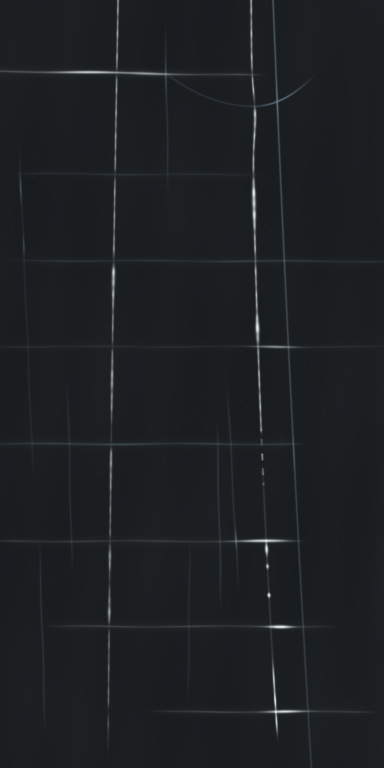
Reproduce this texture procedurally as a WebGL 1 fragment shader.

```glsl
precision highp float;
// Dark creased sheet: a warped grid of worn, glinting fold lines.
uniform vec2 u_resolution;

// Lengths are in canvas widths; y runs downward from the top, 0 to 2.
const vec3 SHEET = vec3(0.106, 0.118, 0.130);
const vec3 HAZE = vec3(0.36, 0.43, 0.47);
const vec3 GLINT = vec3(0.84, 0.88, 0.88);
const float MOTTLE = 0.005;
const float CORE_WIDTH = 0.0032;
const float HAIR_WIDTH = 0.0026;
const float GAP_WIDTH = 0.016;
const float DUST_CELL = 0.055;
const float DUST_GAIN = 0.14;

float hash(vec2 p) {
  return fract(sin(dot(p, vec2(127.1, 311.7))) * 4375.85);
}

float bump(float x, float center, float width) {
  float t = (x - center) / width;
  return exp(-t * t);
}

float span(float x, float a, float b, float soft) {
  return smoothstep(a - soft, a + soft, x) * (1.0 - smoothstep(b - soft, b + soft, x));
}

// Soft line profile, never thinner than the pixel grid can show
float stroke(float d, float width) {
  return bump(d, 0.0, max(width, 0.55 / u_resolution.x));
}

// Height of each horizontal fold
float foldY(float i) {
  return 0.2065 + 0.2375 * i + 0.0155 * sin(1.5708 * i) - 0.0165 * exp(-i);
}

// Horizontal crease: extent, faint haze and one brighter flare
float crease(vec2 p, float i, vec2 ends, float haze, float flareX, float flareW, float flare) {
  float tilt = 0.016 * exp(-i) * (p.x - 0.3);
  float wave = 0.0012 * sin(p.x * 17.0 + i * 2.3);
  float d = p.y - foldY(i) - tilt - wave;
  float peak = flare * bump(p.x, flareX, flareW);
  float worn = 0.8 + 0.2 * sin(p.x * 31.0 + i * 4.0);
  float line = stroke(d, HAIR_WIDTH + 0.0015 * peak) * (haze * worn + peak);
  float halo = 0.18 * haze * stroke(d, 0.011);
  return (line + halo) * span(p.x, ends.x, ends.y, 0.05);
}

// Faint leaning vertical scratch
float scratch(vec2 p, float x, float lean, vec2 ends, float gain) {
  float d = p.x - x - lean * (p.y - ends.x) - 0.001 * sin(p.y * 23.0);
  return gain * stroke(d, HAIR_WIDTH) * span(p.y, ends.x, ends.y, 0.06);
}

// Cellular specks
float dust(vec2 p) {
  vec2 cell = floor(p / DUST_CELL);
  vec2 spot = 0.15 + 0.7 * vec2(hash(cell), hash(cell + 19.0));
  float d = length(fract(p / DUST_CELL) - spot) * DUST_CELL;
  return step(0.72, hash(cell + 41.0)) * stroke(d, 0.0018);
}

void main() {
  vec2 p = vec2(gl_FragCoord.x, u_resolution.y - gl_FragCoord.y) / u_resolution.x;
  float y = p.y;

  // Worn spots where folds interrupt the main verticals
  float gaps = 1.0;
  for (int i = 0; i < 8; i++) {
    gaps *= 1.0 - 0.85 * bump(y, foldY(float(i)), GAP_WIDTH);
  }
  float chips = 0.8 + 0.14 * sin(y * 91.0) + 0.12 * sin(y * 213.0 + 1.7);

  // Left main vertical
  float leftD = p.x - (0.3075 - 0.0185 * y + 0.0026 * y * y);
  float swell = bump(y, 0.725, 0.05) + 0.5 * bump(y, 0.99, 0.06)
    + 0.5 * bump(y, 1.21, 0.05) + 0.6 * bump(y, 1.445, 0.03) + 0.7 * bump(y, 1.59, 0.04);
  float leftGain = 0.68 - 0.16 * y + 0.4 * swell
    - 0.4 * bump(y, 1.12, 0.03) - 0.25 * bump(y, 1.52, 0.025);
  leftGain *= 1.0 - smoothstep(1.83, 1.98, y);
  float light = gaps * chips * leftGain * stroke(leftD, CORE_WIDTH * (0.8 + 0.5 * swell));

  // Right main vertical, breaking into dashes and drops below
  float rightD = p.x - (0.654 + 0.006 * y + 0.0155 * y * y + 0.007 * bump(y, 0.30, 0.08));
  float bulge = bump(y, 0.53, 0.055) + bump(y, 0.86, 0.035) + 0.4 * bump(y, 0.31, 0.04);
  float dashes = smoothstep(-0.3, 0.5, sin(y * 165.0));
  float upper = span(y, -0.1, 1.12, 0.02) + 0.8 * dashes * span(y, 1.12, 1.26, 0.01);
  float rightGain = upper * chips * (0.75 + 0.45 * bulge) * (1.0 - 0.8 * bump(y, 0.27, 0.016));
  float tail = 0.75 * bump(y, 1.77, 0.035) + 0.9 * bump(y, 1.825, 0.02) + 0.8 * bump(y, 1.88, 0.025);
  float drops = bump(y, 1.43, 0.014) + 0.8 * bump(y, 1.475, 0.006) + bump(y, 1.55, 0.006);
  rightGain = rightGain * mix(1.0, gaps, 0.6) + tail + drops + 0.12 * span(y, 1.25, 1.9, 0.05);
  light += rightGain * stroke(rightD, CORE_WIDTH * (0.85 + 0.6 * bulge + 0.4 * drops));

  // Bright flares on the horizontal folds
  light += crease(p, 0.0, vec2(-0.1, 0.66), 0.20, 0.23, 0.09, 0.65);
  light += 0.45 * crease(p, 0.0, vec2(0.32, 0.46), 0.2, 0.38, 0.06, 0.8);
  light += crease(p, 3.0, vec2(0.0, 1.0), 0.07, 0.72, 0.05, 0.5);
  light += crease(p, 5.0, vec2(0.0, 0.77), 0.13, 0.69, 0.06, 0.85);
  light += crease(p, 6.0, vec2(0.15, 0.84), 0.15, 0.73, 0.03, 1.0);
  light += crease(p, 7.0, vec2(0.42, 0.95), 0.16, 0.74, 0.045, 0.8);

  // Dim folds and the long thin diagonal
  float haze = crease(p, 1.0, vec2(0.05, 0.66), 0.16, 0.3, 0.08, 0.08);
  haze += crease(p, 2.0, vec2(0.06, 1.0), 0.24, 0.67, 0.1, 0.15);
  haze += crease(p, 4.0, vec2(0.0, 0.77), 0.34, 0.29, 0.08, 0.15);
  float thinD = p.x - (0.711 + 0.04 * y + 0.005 * y * y);
  float thinGain = 0.65 - 0.17 * y + 0.35 * bump(y, 0.27, 0.05) + 0.25 * bump(y, 1.18, 0.04);
  haze += thinGain * stroke(thinD, HAIR_WIDTH);

  // Sagging arc across the right vertical
  float reach = p.x - 0.66;
  float bend = reach < 0.0 ? 1.64 : 3.2;
  float arcD = (y - 0.277 + bend * reach * reach) / sqrt(1.0 + 4.0 * bend * bend * reach * reach);
  haze += stroke(arcD, HAIR_WIDTH) * span(p.x, 0.44, 0.81, 0.02) * (0.22 + 0.7 * bump(p.x, 0.73, 0.05));

  // Secondary scratches
  haze += scratch(p, 0.051, 0.042, vec2(0.40, 1.20), 0.13 + 0.5 * bump(y, 0.49, 0.03) + 0.4 * bump(y, 0.64, 0.02));
  haze += scratch(p, 0.431, 0.018, vec2(0.10, 0.47), 0.22 + 0.3 * bump(y, 0.2, 0.04));
  haze += scratch(p, 0.177, 0.024, vec2(1.04, 1.46), 0.19);
  haze += scratch(p, 0.104, 0.030, vec2(1.45, 1.87), 0.22);
  haze += scratch(p, 0.566, 0.022, vec2(1.14, 1.55), 0.26);
  haze += scratch(p, 0.594, 0.054, vec2(1.04, 1.50), 0.22 + 0.6 * bump(y, 1.405, 0.02));
  haze += scratch(p, 0.494, -0.010, vec2(1.43, 1.80), 0.15);

  // Sheet tone, dust and final mix
  float tone = sin(p.x * 9.0 + sin(y * 5.0)) * sin(y * 7.0 + 1.0) + 0.5 * sin(p.x * 41.0 + y * 3.0);
  vec3 color = SHEET + MOTTLE * tone + 0.006 * smoothstep(0.96, 1.0, p.x);
  color = mix(color, HAZE, clamp(haze + DUST_GAIN * dust(p), 0.0, 1.0));
  color = mix(color, GLINT, clamp(light, 0.0, 1.0));
  gl_FragColor = vec4(color, 1.0);
}
```
